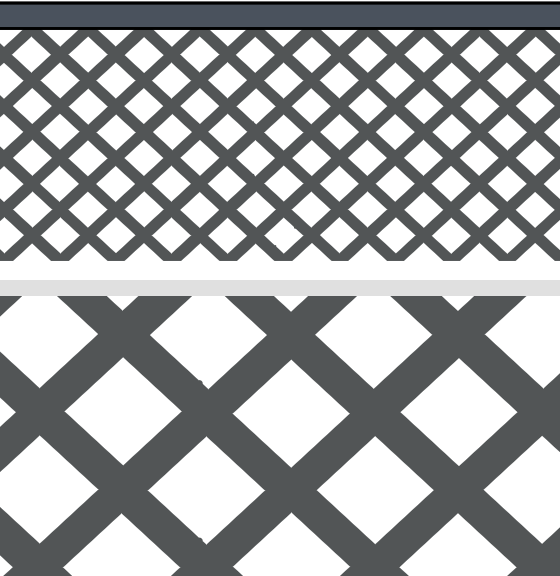
Top, the full canvas; bottom, a detail of the centre.
This pattern is drawn by a Shadertoy shader. Its source:

```glsl
// Grey diagonal lattice fence hanging under a dark-edged top rail, on white.

vec2 cellHash(vec2 cell) {
    vec2 s = vec2(dot(cell, vec2(127.1, 311.7)), dot(cell, vec2(269.5, 183.3)));
    return fract(sin(s) * 4375.85);
}

// Antialiased coverage of a signed distance, negative inside
float coverage(float dist, float pixel) {
    return clamp(0.5 - dist / pixel, 0.0, 1.0);
}

// Horizontal band between two depths
float band(float depth, float top, float bottom, float pixel) {
    return coverage(max(top - depth, depth - bottom), pixel);
}

// Signed distance to the nearest diamond opening, slightly uneven per cell
float openingDistance(vec2 p) {
    vec2 q = (p - vec2(0.1146, 0.1953)) / vec2(0.1997, 0.1844);
    vec2 diagonal = vec2(q.x + q.y, q.x - q.y);
    vec2 cell = floor(diagonal + 0.5);
    vec2 jitter = (cellHash(cell) - 0.5) * 0.024;
    vec2 offset = abs(diagonal - cell - jitter);
    return (max(offset.x, offset.y) - 0.349) / 7.38;
}

void mainImage(out vec4 fragColor, in vec2 fragCoord) {
    float pixel = 1.0 / iResolution.y;
    vec2 p = fragCoord * pixel;
    // Measure depth downward from the top, keeping the layout centred
    p.x += 1.0 - 0.5 * iResolution.x * pixel;
    p.y = 1.0 - p.y;

    // Lattice slats with a few small burrs on the cut edges
    float slats = 1.0 - coverage(openingDistance(p), pixel);
    for (int i = 0; i < 2; i++) {
        float n = float(i);
        float edgeBurr = length(p - vec2(0.904, 0.4375 + 0.1875 * n)) - 0.004;
        float cornerBurr = length(p - vec2(0.982 + 0.073 * n, 0.880 - 0.068 * n)) - 0.005;
        slats = max(slats, coverage(min(edgeBurr, cornerBurr), pixel));
    }
    slats *= band(p.y, 0.1, 0.932, pixel);
    vec3 color = mix(vec3(1.0), vec3(0.32, 0.335, 0.338), slats);

    // Top rail: black outline, then blue-grey fill
    color = mix(color, vec3(0.0), band(p.y, 0.005, 0.107, pixel));
    color = mix(color, vec3(0.29, 0.32, 0.365), band(p.y, 0.0165, 0.0965, pixel));

    fragColor = vec4(color, 1.0);
}
```
